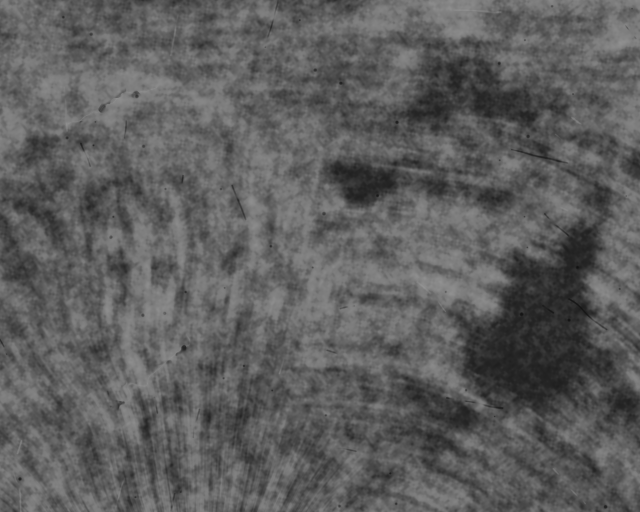
Write a Shadertoy shader that draws this texture.

```glsl
// Worn grey plaster: a mid grey ground with clouds, mottling and fine grain,
// brushed by three sets of strokes (fan, arcs, level), then darkened by ragged
// soot stains and marked with scratches, pits and two chipped ridges.

const float GROUND_TONE = 0.397;
const float STAIN_TONE  = 0.125;
const float STAIN_COVER = 0.86;
const float CLOUD_GAIN  = 0.27;
const float MOTTLE_GAIN = 0.27;
const float STROKE_GAIN = 0.32;
const float COARSE_GRAIN = 0.12;
const float FINE_GRAIN   = 0.09;
const vec2  FAN_CENTRE = vec2(0.41, -0.30);
const vec2  ARC_CENTRE = vec2(0.62, -0.47);
const int   SCRATCHES = 34;
const float SCRATCH_WIDTH = 0.0011;
const float PIT_GRID = 20.0;

// Soot regions: centre, then radii
const int STAIN_COUNT = 8;
const vec4 STAINS[STAIN_COUNT] = vec4[](
    vec4(0.91, 0.82, 0.12, 0.09), vec4(0.75, 0.655, 0.16, 0.06),
    vec4(1.04, 0.36, 0.11, 0.12), vec4(0.95, 0.22, 0.20, 0.10),
    vec4(1.18, 0.48, 0.12, 0.12), vec4(0.27, 0.52, 0.13, 0.11),
    vec4(0.10, 0.63, 0.14, 0.06), vec4(0.24, 0.14, 0.04, 0.06));

float hash(vec2 p) {
    vec3 q = fract(vec3(p.xyx) * 0.1031);
    q += dot(q, q.yzx + 33.33);
    return fract((q.x + q.y) * q.z);
}

vec2 hash2(vec2 p) { return vec2(hash(p), hash(p + 57.3)); }

float noise(vec2 p) {
    vec2 i = floor(p), f = fract(p);
    f = f * f * (3.0 - 2.0 * f);
    return mix(mix(hash(i), hash(i + vec2(1, 0)), f.x),
               mix(hash(i + vec2(0, 1)), hash(i + vec2(1, 1)), f.x), f.y);
}

// Octaves turned against each other to hide the lattice
float fbm(vec2 p, int octaves) {
    float sum = 0.0, weight = 0.5, total = 0.0;
    for (int i = 0; i < octaves; i++) {
        p = mat2(0.8, -0.6, 0.6, 0.8) * p + 17.7;
        sum += weight * noise(p);
        total += weight;
        p *= 2.03;
        weight *= 0.5;
    }
    return sum / total;
}

// Stretched noise: x runs along the stroke, y across it
float strokes(vec2 s) {
    return 0.5 * noise(s) + 0.3 * noise(s * vec2(1.7, 2.1) + 31.0)
         + 0.2 * noise(s * vec2(3.1, 4.0) + 73.0);
}

// Strokes fan out at left, sweep in arcs at right and lie level on top
float brushwork(vec2 p) {
    vec2 wobble = 0.03 * vec2(noise(p * 6.0), noise(p * 6.0 + 40.0));
    vec2 f = p + wobble - FAN_CENTRE;
    vec2 a = p + wobble * 0.6 - ARC_CENTRE;
    float fan = strokes(vec2(length(f) * 8.0, atan(f.x, f.y) * 34.0 + 90.0));
    float arc = strokes(vec2(atan(a.x, a.y) * 4.0 + 20.0, length(a) * 42.0));
    float level = strokes(p * vec2(6.0, 36.0) + 11.0);
    float drift = 0.3 * (fbm(p * 5.0, 2) - 0.5);
    float s = mix(fan, arc, smoothstep(0.52, 0.74, p.x + drift));
    return mix(s, mix(0.5, level, 0.75), smoothstep(0.62, 0.80, p.y + drift));
}

float soot(vec2 p, float brush) {
    vec2 q = p + 0.35 * (vec2(fbm(p * 5.0, 3), fbm(p * 5.0 + 60.0, 3)) - 0.5);
    float field = 0.0;
    for (int i = 0; i < STAIN_COUNT; i++) {
        vec2 d = (q - STAINS[i].xy) / STAINS[i].zw;
        field += exp(-dot(d, d)) * mix(0.55, 1.0, smoothstep(0.3, 0.7, STAINS[i].x));
    }
    field += 1.5 * (fbm(p * 15.0 + 8.0, 4) - 0.5) + 0.7 * (0.5 - brush);
    return smoothstep(0.2, 1.15, field);
}

float segment(vec2 p, vec2 a, vec2 b) {
    vec2 d = b - a;
    return length(p - a - d * clamp(dot(p - a, d) / dot(d, d), 0.0, 1.0));
}

// Broken hairlines, pale or dark, that follow the strokes
float scratches(vec2 p, vec2 size, float pixel) {
    float sum = 0.0;
    for (int i = 0; i < SCRATCHES; i++) {
        vec2 id = vec2(float(i) * 3.7, 5.0);
        vec2 c = hash2(id) * size;
        vec2 r = hash2(id + 19.0);
        float angle = mix(1.65, -0.45, smoothstep(0.45, 0.75, c.x)) + (r.x - 0.5) * 0.8;
        vec2 reach = vec2(cos(angle), sin(angle)) * mix(0.012, 0.06, r.y * r.y);
        float d = segment(p + 0.006 * noise(p * 25.0), c - reach, c + reach);
        float line = 1.0 - smoothstep(0.0, SCRATCH_WIDTH + pixel, d);
        sum += line * (hash(id + 7.0) < 0.55 ? -0.13 : 0.09);
    }
    return sum * smoothstep(0.25, 0.6, noise(p * 60.0));
}

float pits(vec2 p, float pixel) {
    vec2 cell = floor(p * PIT_GRID);
    vec2 centre = (cell + 0.2 + 0.6 * hash2(cell)) / PIT_GRID;
    float radius = mix(0.001, 0.0035, hash(cell + 5.0));
    float dot_ = 1.0 - smoothstep(radius - pixel, radius + pixel, length(p - centre));
    return dot_ * step(0.9, hash(cell + 91.0));
}

// Chipped edge: pale lip with dark crumbs along it
float ridge(vec2 p, vec2 a, vec2 b) {
    vec2 q = p + 0.07 * (vec2(fbm(p * 18.0, 3), fbm(p * 18.0 + 30.0, 3)) - 0.5);
    float d = segment(q, a, b);
    float lip = 0.09 * exp(-d * 350.0) + 0.05 * exp(-d * d * 900.0);
    float crumbs = smoothstep(0.62, 0.78, noise(p * 75.0)) * exp(-d * d * 20000.0);
    return lip - 0.24 * crumbs;
}

void mainImage(out vec4 fragColor, in vec2 fragCoord) {
    vec2 p = fragCoord / iResolution.y;
    vec2 size = vec2(iResolution.x / iResolution.y, 1.0);
    float pixel = 1.0 / iResolution.y;

    // Ground
    float brush = brushwork(p);
    float tone = GROUND_TONE;
    tone += CLOUD_GAIN * (fbm(p * 4.0 + 3.0, 4) - 0.5);
    tone += MOTTLE_GAIN * (fbm(p * 27.0, 3) - 0.5);
    tone += STROKE_GAIN * (brush - 0.5);

    // Stains and marks
    tone = mix(tone, STAIN_TONE, STAIN_COVER * soot(p, brush));
    tone += ridge(p, vec2(0.15, 0.76), vec2(0.31, 0.83));
    tone += ridge(p, vec2(0.23, 0.20), vec2(0.37, 0.34));
    tone += scratches(p, size, pixel) - 0.18 * pits(p, pixel);

    // Grain, fainter in the soot
    float grain = COARSE_GRAIN * (fbm(p * 90.0, 1) - 0.5)
                + FINE_GRAIN * (fbm(p * 200.0 + 9.0, 1) - 0.5);
    tone += grain * smoothstep(0.0, 0.36, tone + 0.08);

    // Soft shoulders at both ends
    tone -= 0.55 * max(tone - 0.48, 0.0);
    tone += 0.5 * max(0.15 - tone, 0.0);
    fragColor = vec4(vec3(tone), 1.0);
}
```
